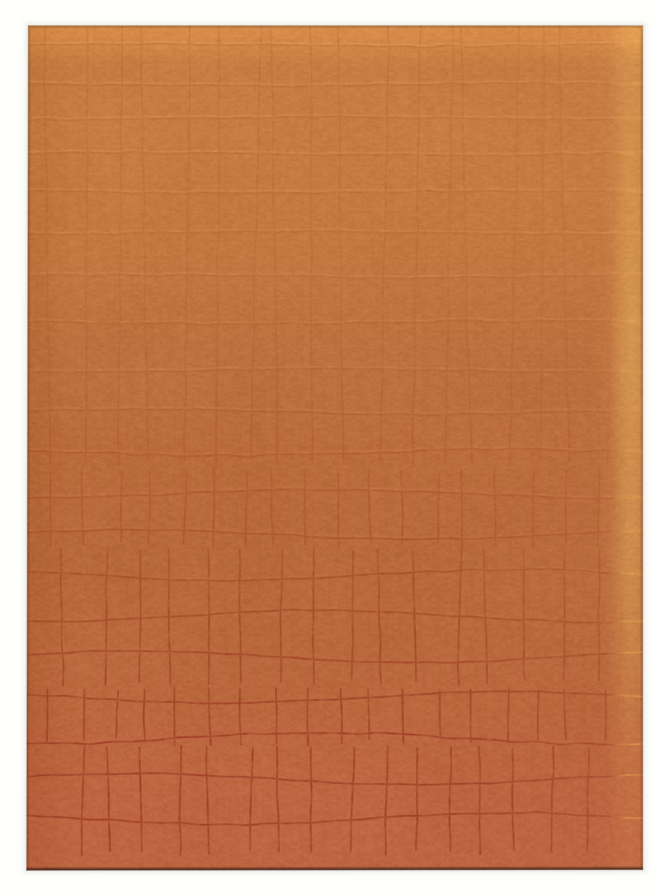
This texture is drawn by a Shadertoy shader. Its source:

```glsl
const float ASPECT = 0.746;
const vec2 PANEL_MIN = vec2(0.0295, 0.0285);
const vec2 PANEL_MAX = vec2(0.7180, 0.9715);

float hash(vec2 p) {
    return fract(sin(dot(p, vec2(127.1, 311.7))) * 43758.5453);
}

float noise(vec2 p) {
    vec2 cell = floor(p), f = fract(p);
    f = f * f * (3.0 - 2.0 * f);
    float low = mix(hash(cell), hash(cell + vec2(1, 0)), f.x);
    float high = mix(hash(cell + vec2(0, 1)), hash(cell + vec2(1, 1)), f.x);
    return mix(low, high, f.y);
}

float boxDistance(vec2 p, vec2 lo, vec2 hi) {
    vec2 d = abs(p - 0.5 * (lo + hi)) - 0.5 * (hi - lo);
    return length(max(d, 0.0)) + min(max(d.x, d.y), 0.0);
}

float stroke(float d, float halfWidth, float aa) {
    return 1.0 - smoothstep(max(halfWidth - aa, 0.0), halfWidth + aa, abs(d));
}

// Uneven thread density along a line
float stitches(float along, float seed) {
    return 0.5 + 0.6 * noise(vec2(along * 150.0, seed * 7.3));
}

// Long horizontal threads, gently bowed
float horizontalThreads(vec2 p, float aa) {
    float ink = 0.0;
    for (int i = 0; i < 20; i++) {
        float k = float(i);
        float down = 0.0583 + 0.0455 * k - 0.026 * max(sin(0.35 * k), 0.3);
        float bow = mix(0.0015, 0.0065, smoothstep(7.0, 14.0, k));
        float y = 1.0 - down + bow * sin(p.x * 10.0 + k * 2.1);
        y += 0.0025 * (noise(vec2(p.x * 40.0, k * 5.7)) - 0.5);
        ink = max(ink, stroke(p.y - y, 0.0009, aa) * stitches(p.x, k));
    }
    return ink;
}

// One band of short upright threads; span holds the lower and upper ends
float uprightBand(vec2 p, vec2 span, float start, float pitch, float seed, float aa) {
    float id = floor((p.x - start) / pitch + 0.5);
    float random = hash(vec2(id, seed));
    float lean = (random - 0.5) * 0.055 * (p.y - span.x);
    float x = start + pitch * (id + 0.24 * (random - 0.5)) + lean;
    x += 0.002 * (noise(vec2(p.y * 35.0, id + seed * 9.0)) - 0.5);
    float trim = 0.009 * hash(vec2(seed, id));
    float inside = smoothstep(-aa, aa, p.y - span.x - trim)
                 * smoothstep(-aa, aa, span.y - trim * 0.4 - p.y);
    return stroke(p.x - x, 0.0009, aa) * inside * step(-0.5, id)
         * stitches(p.y, id + seed * 31.0);
}

float uprightThreads(vec2 p, float aa) {
    float ink = uprightBand(p, vec2(0.478, 0.975), 0.0583, 0.0363, 1.0, aa);
    ink = max(ink, uprightBand(p, vec2(0.386, 0.478), 0.0596, 0.0355, 2.0, aa));
    ink = max(ink, uprightBand(p, vec2(0.233, 0.389), 0.0751, 0.0394, 3.0, aa));
    ink = max(ink, uprightBand(p, vec2(0.167, 0.233), 0.0544, 0.0363, 4.0, aa));
    return max(ink, uprightBand(p, vec2(0.043, 0.169), 0.0881, 0.0375, 5.0, aa));
}

// Copper sheen, golden above and rosier below
vec3 copperSheen(vec2 p) {
    vec3 color = mix(vec3(0.745, 0.395, 0.255), vec3(0.725, 0.415, 0.235),
                     smoothstep(0.03, 0.38, p.y));
    color = mix(color, vec3(0.775, 0.485, 0.260), smoothstep(0.38, 0.90, p.y));
    color += vec3(0.07, 0.06, 0.025) * smoothstep(0.92, 0.968, p.y);
    float height = smoothstep(0.05, 0.42, p.y) * (1.0 - 0.6 * smoothstep(0.55, 0.95, p.y));
    float ridge = exp(-pow((p.x - 0.705) / 0.020, 2.0));
    color += vec3(0.08, 0.13, 0.06) * ridge * (0.2 + 0.8 * height);
    color -= 0.025 * (1.0 - smoothstep(0.03, 0.09, p.x));
    return color;
}

float grain(vec2 p) {
    float fibre = noise(p * vec2(190.0, 330.0)) - 0.5;
    float speck = noise(p * 520.0 + 17.0) - 0.5;
    float cloud = noise(p * 14.0) - 0.5;
    return 0.030 * fibre + 0.030 * speck + 0.012 * cloud;
}

void mainImage(out vec4 fragColor, in vec2 fragCoord) {
    vec2 p = fragCoord / iResolution.xy * vec2(ASPECT, 1.0);
    float aa = 1.0 / iResolution.y;
    vec2 lo = PANEL_MIN + vec2(0.002 * p.y, 0.001 * p.x);
    float edge = boxDistance(p, lo, PANEL_MAX);

    // Metallic paper
    vec3 panel = copperSheen(p) + grain(p);

    // Threads fade upward and turn gold at the bright right side
    float depth = 1.0 - smoothstep(0.12, 0.72, p.y);
    float gold = smoothstep(0.675, 0.702, p.x);
    vec3 threadColor = mix(vec3(0.66, 0.36, 0.16), vec3(0.59, 0.20, 0.12), depth);
    threadColor = mix(threadColor, vec3(0.94, 0.70, 0.32), gold);
    float strength = mix(0.28, 0.75, depth) * mix(1.0, 0.65, smoothstep(0.45, 0.70, p.x));
    float rows = horizontalThreads(p, aa);
    float columns = uprightThreads(p, aa) * (1.0 - gold);
    panel += 0.035 * horizontalThreads(p - vec2(0.0, 0.0025), aa) * (1.0 - depth);
    panel = mix(panel, threadColor, clamp(max(rows, columns) * strength, 0.0, 1.0));

    // Darkened rim, heaviest along the bottom
    float rim = smoothstep(-0.004, 0.0, edge);
    float bottomRim = 1.0 - smoothstep(0.001, 0.005, p.y - lo.y);
    panel *= 1.0 - 0.22 * rim - 0.35 * bottomRim;

    // White surround with a faint contact shadow
    vec3 surround = vec3(1.0, 1.0, 0.995) - 0.10 * exp(-max(edge, 0.0) / 0.003);
    float cover = 1.0 - smoothstep(-aa, aa, edge);
    fragColor = vec4(mix(surround, panel, cover), 1.0);
}
```
